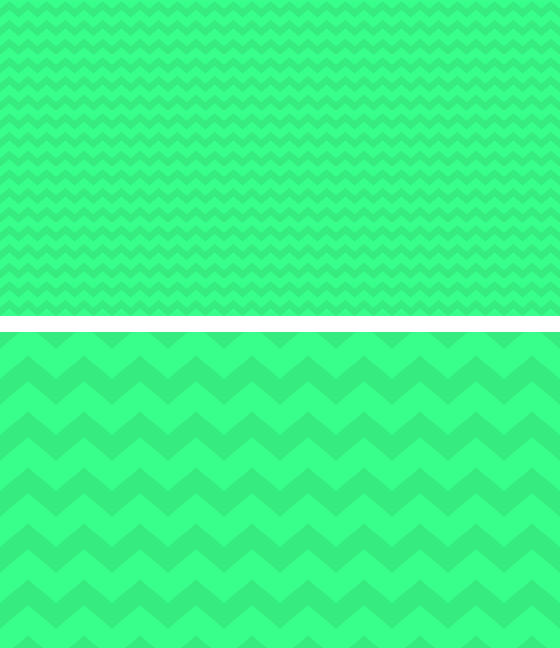
Top, the full canvas; bottom, a detail of the centre.
Reproduce this pattern procedurally as a Shadertoy shader.

```glsl
#define REPEATS_ACROSS 30.0
#define ZIGZAG_HEIGHT 0.42
#define BAND_THICKNESS 0.46
#define LIGHT_GREEN vec3(0.22, 1.00, 0.55)
#define DARK_GREEN vec3(0.21, 0.92, 0.50)

// Offset of the zigzag below its mid line; peaks sit at the tile centre
float zigzag(float x) {
    return ZIGZAG_HEIGHT * (2.0 * abs(fract(x) - 0.5) - 0.5);
}

// Signed distance to the nearest chevron band, in tile units
float chevronDistance(vec2 tile) {
    float vertical = abs(fract(tile.y - zigzag(tile.x)) - 0.5);
    float slope = 2.0 * ZIGZAG_HEIGHT;
    return (vertical - 0.5 * BAND_THICKNESS) / sqrt(1.0 + slope * slope);
}

void mainImage(out vec4 fragColor, in vec2 fragCoord) {
    // Square tiles, counted from the top left corner
    float pixel = REPEATS_ACROSS / iResolution.x;
    vec2 tile = vec2(fragCoord.x, iResolution.y - fragCoord.y) * pixel;

    // One pixel of edge smoothing
    float band = clamp(0.5 - chevronDistance(tile) / pixel, 0.0, 1.0);
    fragColor = vec4(mix(LIGHT_GREEN, DARK_GREEN, band), 1.0);
}
```
